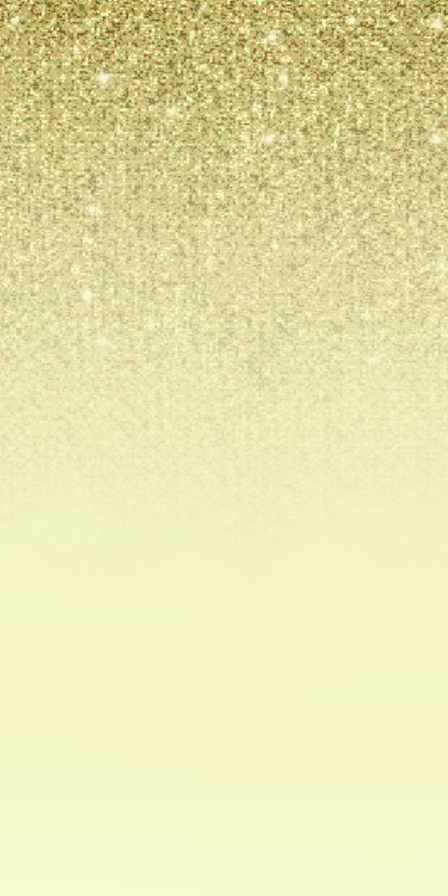
This background is drawn by a Shadertoy shader. Its source:

```glsl
// Gold glitter that is dense at the top and dissolves into a pale cream field.
// Layered value noise forms the flakes, a power curve fades them downward,
// and a jittered grid scatters soft star-shaped sparkles over the upper part.

const vec3 CREAM     = vec3(0.960, 0.960, 0.770);
const vec3 LOW_CREAM = vec3(0.967, 0.968, 0.805);
const vec3 SHADOW    = vec3(0.430, 0.360, 0.130);
const vec3 GOLD      = vec3(0.750, 0.700, 0.390);
const vec3 HIGHLIGHT = vec3(0.980, 0.960, 0.730);
const vec3 GLOW      = vec3(0.985, 0.980, 0.830);
const vec3 HUE_SHIFT = vec3(0.100, -0.030, -0.060);

const float FADE_DEPTH  = 0.65;   // distance from the top where glitter ends
const float FADE_POWER  = 1.45;
const float FLAKE_SCALE = 310.0;  // flakes per canvas height
const float CLUMP_SCALE = 105.0;
const float STAR_CELL   = 0.072;  // spacing of the sparkle grid
const float STAR_CHANCE = 0.62;
const float STAR_SIZE   = 0.0055;
const float BAND_SCALE  = 22.0;
const float BAND_TINT   = 0.007;

float hash(vec2 p) {
    return fract(sin(dot(p, vec2(127.1, 311.7))) * 43758.5453);
}

float noise(vec2 p) {
    vec2 cell = floor(p);
    vec2 f = fract(p);
    f = f * f * (3.0 - 2.0 * f);
    float low  = mix(hash(cell), hash(cell + vec2(1.0, 0.0)), f.x);
    float high = mix(hash(cell + vec2(0.0, 1.0)), hash(cell + 1.0), f.x);
    return mix(low, high, f.y);
}

// Flake colour from fine grain, broader clumps and a slight hue drift
vec3 glitter(vec2 p) {
    float grain = noise(p * FLAKE_SCALE);
    float fine  = noise(p * FLAKE_SCALE * 1.7 + 37.0);
    float clump = noise(p * CLUMP_SCALE + 91.0);
    float light = 0.5 + (grain - 0.5) * 0.85 + (fine - 0.5) * 0.55
                + (clump - 0.5) * 0.25;
    vec3 color = mix(SHADOW, GOLD, smoothstep(0.0, 0.48, light));
    color = mix(color, HIGHLIGHT, smoothstep(0.52, 0.98, light));
    float hue = noise(p * FLAKE_SCALE * 0.8 + 173.0) - 0.5;
    return color + HUE_SHIFT * hue;
}

// Soft halo, bright core and thin crossed rays
float star(vec2 d, float size) {
    vec2 q = d / size;
    float r2 = dot(q, q);
    vec2 diagonal = vec2(q.x + q.y, q.x - q.y) * 0.7071;
    float rays = exp(-abs(q.x) * 5.0 - abs(q.y) * 0.9)
               + exp(-abs(q.y) * 5.0 - abs(q.x) * 0.9);
    rays += 0.4 * exp(-abs(diagonal.x) * 5.0 - abs(diagonal.y));
    rays += 0.4 * exp(-abs(diagonal.y) * 5.0 - abs(diagonal.x));
    return exp(-r2 * 1.8) + 0.5 * rays + 0.25 * exp(-r2 * 0.2);
}

float sparkles(vec2 p) {
    vec2 home = floor(p / STAR_CELL);
    float sum = 0.0;
    for (int y = -1; y <= 1; y++) {
        for (int x = -1; x <= 1; x++) {
            vec2 cell = home + vec2(x, y);
            vec2 jitter = vec2(hash(cell + 11.3), hash(cell + 47.9));
            vec2 center = (cell + 0.1 + 0.8 * jitter) * STAR_CELL;
            float present = step(hash(cell + 5.7), STAR_CHANCE);
            float strength = mix(0.25, 1.0, hash(cell + 83.1));
            float size = STAR_SIZE * mix(0.65, 1.2, strength);
            sum += present * strength * star(p - center, size);
        }
    }
    return min(sum, 1.0);
}

void mainImage(out vec4 fragColor, in vec2 fragCoord) {
    vec2 p = fragCoord / iResolution.y;
    float depth = 1.0 - p.y;

    // Cream field with faint wide bands
    vec3 color = mix(CREAM, LOW_CREAM, smoothstep(0.82, 0.98, depth));
    float band = noise(vec2(p.x * 2.0, p.y * BAND_SCALE)) - 0.5;
    color += BAND_TINT * band * vec3(1.0, -1.0, -0.5);

    // Glitter thins out with a slightly uneven lower edge
    float uneven = (noise(p * 14.0) - 0.5) * 0.05;
    float fade = clamp(1.0 - (depth + uneven) / FADE_DEPTH, 0.0, 1.0);
    fade = pow(fade, FADE_POWER);
    color = mix(color, glitter(p), fade);

    // Sparkles stay within the glitter
    float reach = 1.0 - smoothstep(0.32, 0.56, depth);
    color = mix(color, GLOW, 0.9 * reach * sparkles(p));

    fragColor = vec4(clamp(color, 0.0, 1.0), 1.0);
}
```
